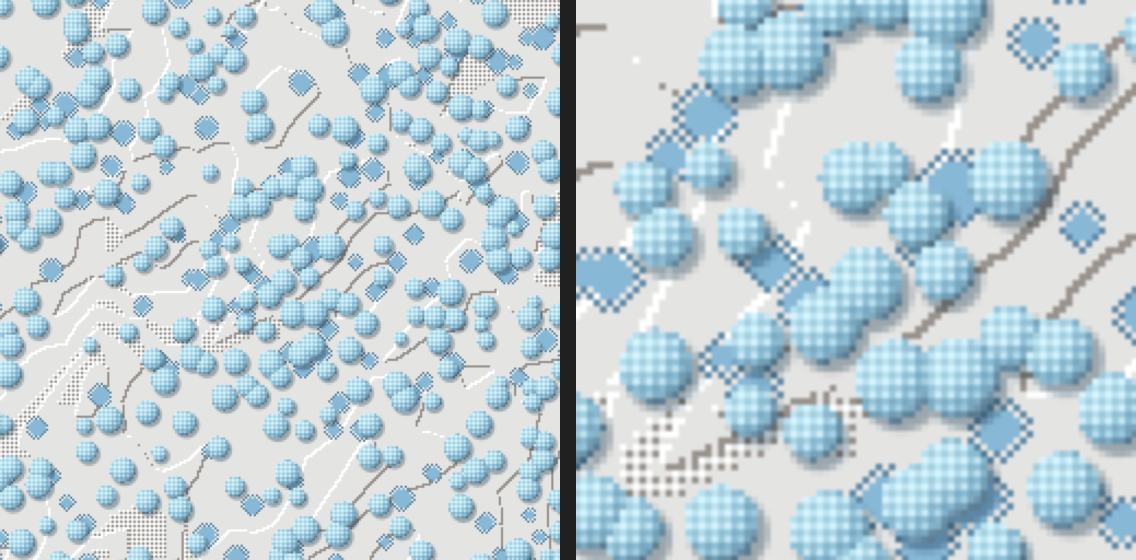
Left, the full canvas; right, a detail of the centre.
Reproduce this pattern procedurally as a Shadertoy shader.

```glsl
// Clustered dithered blue beads and flat toothed chips over an embossed grey contour relief.

const float CELLS = 256.0;  // mosaic cells per canvas height
const float SITES = 20.0;   // scatter sites per canvas height

vec3 hash3(vec2 p) {
    vec3 q = fract(p.xyx * vec3(0.1031, 0.1030, 0.0973));
    q += dot(q, q.yxz + 33.33);
    return fract((q.xxy + q.yzz) * q.zyx);
}

// Value noise on triangles: its contours are straight segments
float facetNoise(vec2 p) {
    vec2 i = floor(p), f = p - i;
    float a = hash3(i).x, d = hash3(i + 1.0).x;
    float b = hash3(i + vec2(1, 0)).x, c = hash3(i + vec2(0, 1)).x;
    return f.x > f.y ? a + (b - a) * f.x + (d - b) * f.y
                     : a + (c - a) * f.y + (d - c) * f.x;
}

// Terraced height, stippled inside a few patches
float terrace(vec2 cell) {
    vec2 p = cell / CELLS;
    float h = 4.2 * facetNoise(p * 6.0 + 11.0) + 0.9 * facetNoise(p * 17.0 + 40.0);
    float patchMask = smoothstep(0.70, 0.82, facetNoise(p * 5.0 + 70.0));
    vec2 parity = mod(cell, 2.0);
    return floor(h + 0.6 * patchMask * parity.x * parity.y);
}

vec3 ground(vec2 cell) {
    float slope = terrace(cell) - terrace(cell + vec2(1, -1));
    vec3 col = vec3(0.895, 0.895, 0.89);
    col = mix(col, vec3(0.60, 0.575, 0.555), clamp(slope, 0.0, 1.0));
    return mix(col, vec3(1.0), clamp(-slope, 0.0, 1.0));
}

vec3 beadColour(vec3 n, vec2 parity) {
    float lit = dot(n, vec3(-0.45, 0.50, 0.74));
    vec3 col = mix(vec3(0.36, 0.49, 0.57), vec3(0.53, 0.73, 0.83), smoothstep(-0.5, 0.25, lit));
    col = mix(col, vec3(0.73, 0.90, 0.96), smoothstep(0.25, 0.95, lit));
    float dots = (1.0 - parity.x) * (1.0 - parity.y);
    col = mix(col, vec3(0.90, 0.98, 1.0), 0.7 * dots * smoothstep(-0.3, 0.6, lit));
    return col * (1.0 - 0.10 * parity.x * parity.y);
}

vec3 cellColour(vec2 cell) {
    vec2 p = (cell + 0.5) / CELLS;
    vec2 parity = mod(cell, 2.0);
    float checker = mod(cell.x + cell.y, 2.0);
    float chip = 1.0, shadow = 0.0, top = 0.0;
    vec3 normal = vec3(0, 0, 1);

    for (int y = -1; y <= 1; y++)
    for (int x = -1; x <= 1; x++) {
        vec2 id = floor(p * SITES) + vec2(x, y);
        float crowd = 0.4 + 1.2 * facetNoise(id * 0.27 + 5.0);

        // Flat octagonal chips
        vec3 h = hash3(id + 57.0);
        if (h.z < 0.31 * crowd) {
            vec2 d = abs(p - (id + h.xy) / SITES);
            float oct = max(max(d.x, d.y), 0.74 * (d.x + d.y));
            chip = min(chip, oct - mix(0.011, 0.021, fract(h.z * 37.0)));
        }

        // Round beads: the highest surface wins
        h = hash3(id + 131.0);
        if (h.z < 0.58 * crowd) {
            vec2 d = p - (id + h.xy) / SITES;
            float r = mix(0.011, 0.0245, sqrt(fract(h.z * 29.0)));
            float z = sqrt(max(r * r - dot(d, d), 0.0));
            if (z > top) {
                top = z;
                normal = vec3(d, z) / r;
            }
            float away = length(d - vec2(0.004, -0.005)) - r;
            shadow = max(shadow, 1.0 - smoothstep(-0.002, 0.004, away));
        }
    }

    vec3 col = ground(cell);
    // Checkered teeth along the chip rim
    if (chip < -0.004 * checker) col = vec3(0.53, 0.72, 0.84);
    if (abs(chip) < 0.003 && checker < 0.5) col = vec3(0.38, 0.54, 0.65);
    col = mix(col, col * vec3(0.68, 0.73, 0.76), shadow);
    return top > 0.0 ? beadColour(normal, parity) : col;
}

void mainImage(out vec4 fragColor, in vec2 fragCoord) {
    vec2 g = fragCoord / iResolution.y * CELLS - 0.5;
    vec2 cell = floor(g);
    // Soft blend between neighbouring cells
    vec2 t = smoothstep(0.08, 0.92, g - cell);
    vec3 low = mix(cellColour(cell), cellColour(cell + vec2(1, 0)), t.x);
    vec3 high = mix(cellColour(cell + vec2(0, 1)), cellColour(cell + 1.0), t.x);
    fragColor = vec4(mix(low, high, t.y), 1.0);
}
```
